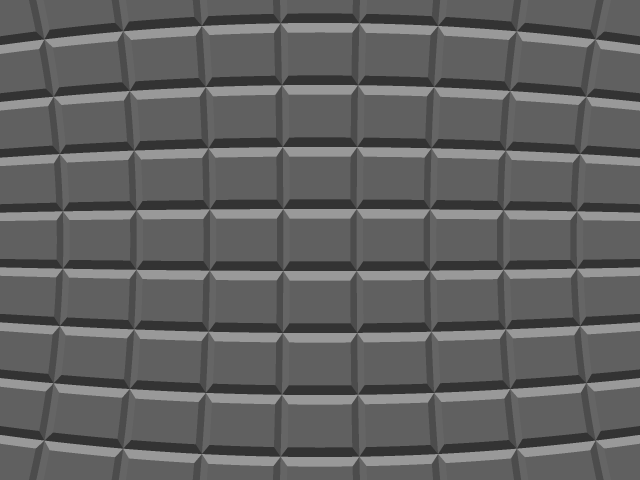
This pattern is drawn by a Shadertoy shader. Its source:

```glsl
// Barrel-warped wall of grey bevelled tiles lit from above.

const vec2 TILE_SIZE = vec2(0.1528, 0.1292);  // middle tile, in canvas heights
const vec2 BEVEL = vec2(0.088, 0.154);        // bevel width, in tile sizes
const float WIDEN = 0.0060;                   // column spread away from the middle row
const float SQUASH = 0.0062;                  // row pinch away from the middle column
const int WARP_STEPS = 5;
const int SAMPLES = 3;                        // antialiasing samples per axis

const float FACE = 0.376;
const float TOP_BEVEL = 0.60;
const float BOTTOM_BEVEL = 0.20;
const float LEFT_BEVEL = 0.395;
const float RIGHT_BEVEL = 0.30;

// Invert the bulge by fixed-point iteration: canvas position to tile grid.
vec2 unwarp(vec2 p) {
    vec2 flatGrid = p / TILE_SIZE;
    vec2 grid = flatGrid;
    for (int i = 0; i < WARP_STEPS; i++) {
        grid.x = flatGrid.x / (1.0 + WIDEN * grid.y * grid.y);
        grid.y = flatGrid.y / max(1.0 - SQUASH * grid.x * grid.x, 0.3);
    }
    return grid;
}

// Shade of one tile: a flat face with four mitred bevels.
float tileShade(vec2 grid) {
    vec2 local = fract(grid + 0.5) - 0.5;
    vec2 depth = (0.5 - abs(local)) / BEVEL;
    if (min(depth.x, depth.y) > 1.0) return FACE;
    if (depth.y < depth.x) return local.y > 0.0 ? TOP_BEVEL : BOTTOM_BEVEL;
    return local.x > 0.0 ? RIGHT_BEVEL : LEFT_BEVEL;
}

void mainImage(out vec4 fragColor, in vec2 fragCoord) {
    // Average a grid of samples inside each pixel to smooth the edges.
    float shade = 0.0;
    for (int y = 0; y < SAMPLES; y++) {
        for (int x = 0; x < SAMPLES; x++) {
            vec2 offset = (vec2(x, y) + 0.5) / float(SAMPLES) - 0.5;
            vec2 p = (fragCoord + offset - 0.5 * iResolution.xy) / iResolution.y;
            shade += tileShade(unwarp(p));
        }
    }
    fragColor = vec4(vec3(shade / float(SAMPLES * SAMPLES)), 1.0);
}
```
